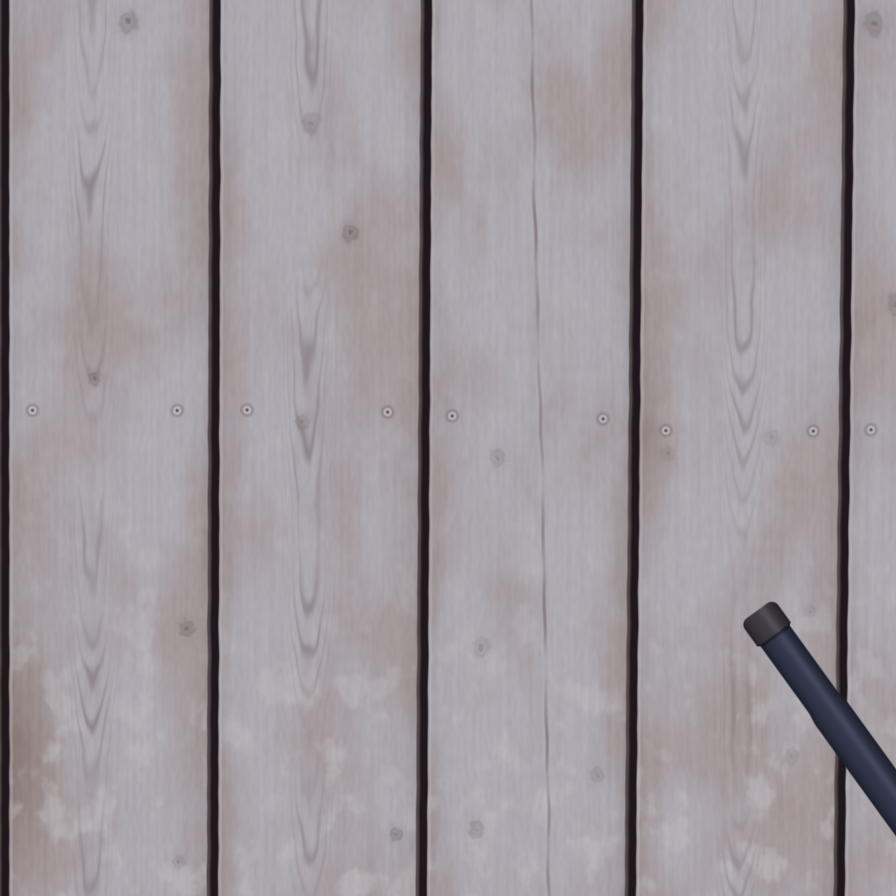
Reproduce this texture procedurally as a three.js fragment shader.

```glsl
// Weathered vertical deck boards with dark gaps, screws, knots and a dark rod at the lower right.
varying vec2 vUv;

const float FIRST_GAP = 0.004;
const float PITCH_BOTTOM = 0.2331;
const float PITCH_TOP = 0.2359;
const float GAP_HALF = 0.0062;
const float SOFT = 0.0013;
const float SCREW_Y = 0.541;
const float SCREW_RADIUS = 0.0055;
const int KNOTS = 4;
const vec2 ROD_START = vec2(0.853, 0.307);
const vec2 ROD_DIR = vec2(0.587, -0.810);
const float ROD_RADIUS = 0.0200;

const vec3 GREY_WOOD = vec3(0.675, 0.662, 0.690);
const vec3 TAN_WOOD = vec3(0.640, 0.598, 0.605);
const vec3 BROWN_STAIN = vec3(0.530, 0.465, 0.440);
const vec3 PALE_SCUFF = vec3(0.735, 0.720, 0.735);
const vec3 GRAIN_DARK = vec3(0.475, 0.435, 0.450);
const vec3 GAP_WALL = vec3(0.320, 0.280, 0.285);
const vec3 GAP_DARK = vec3(0.120, 0.090, 0.110);
const vec3 ROD_BLUE = vec3(0.195, 0.215, 0.295);
const vec3 ROD_CAP = vec3(0.250, 0.235, 0.265);

float hash(vec2 p) {
  vec3 q = fract(p.xyx * 0.1031);
  q += dot(q, q.yzx + 33.33);
  return fract((q.x + q.y) * q.z);
}

float slope(vec2 cell, vec2 offset) {
  float a = 6.2832 * hash(cell);
  return dot(vec2(cos(a), sin(a)), offset);
}

float gnoise(vec2 p) {
  vec2 i = floor(p), f = fract(p), e = vec2(1.0, 0.0);
  vec2 w = f * f * f * (f * (f * 6.0 - 15.0) + 10.0);
  return mix(mix(slope(i, f), slope(i + e, f - e), w.x),
             mix(slope(i + e.yx, f - e.yx), slope(i + 1.0, f - 1.0), w.x), w.y);
}

float fbm(vec2 p) {
  float sum = 0.0, amp = 1.0;
  for (int i = 0; i < 4; i++) {
    sum += amp * gnoise(p);
    p = p * 2.03 + 11.7;
    amp *= 0.5;
  }
  return sum;
}

void main() {
  vec2 p = vUv;
  float pitch = mix(PITCH_BOTTOM, PITCH_TOP, p.y);
  float s = (p.x - FIRST_GAP) / pitch;
  float id = floor(s), u = s - id;
  float seed = id * 17.3 + 40.0;
  float left = FIRST_GAP + id * pitch;

  // Board tone: grey middle, tan edges, stains and pale scuffs
  float blotch = fbm(vec2(p.x * 8.0 + seed, p.y * 4.0 + 20.0));
  float edge = pow(abs(2.0 * u - 1.0), 3.0);
  float warmth = blotch * 0.9 + edge * 0.45 + (0.5 - p.y) * 0.2 + (hash(vec2(seed, 3.0)) - 0.5) * 0.25;
  vec3 color = mix(GREY_WOOD, TAN_WOOD, smoothstep(-0.15, 0.6, warmth));
  vec2 corner = (p - vec2(0.015, 0.15)) / vec2(0.045, 0.12);
  float stain = exp(-dot(corner, corner)) * 0.65 + smoothstep(0.55, 1.2, warmth) * 0.5;
  color = mix(color, BROWN_STAIN, stain);
  float scuff = smoothstep(0.05, 0.5, fbm(p * vec2(22.0, 18.0) + seed));
  color = mix(color, PALE_SCUFF, scuff * mix(0.6, 0.15, smoothstep(0.1, 0.5, p.y)));

  // Fine fibres
  color += 0.022 * gnoise(vec2(p.x * 170.0, p.y * 5.0 + seed));
  color += 0.020 * gnoise(vec2(p.x * 230.0, p.y * 70.0));

  // Nested arches near the board centre; the third board has a crack instead
  float cracked = 1.0 - step(0.5, abs(id - 2.0));
  float wander = 0.05 * gnoise(vec2(p.y * 3.0, seed));
  float c = u - 0.42 - 0.03 * id - wander;
  float phase = 13.0 * p.y + 3.0 * gnoise(vec2(p.y * 4.0, seed + 5.0)) - 230.0 * c * c;
  phase += 0.35 * gnoise(vec2(u * 20.0, p.y * 22.0 + seed));
  float arches = pow(0.5 + 0.5 * cos(6.2832 * phase), 3.0) * exp(-c * c / 0.005);
  arches *= smoothstep(-0.4, 0.4, gnoise(vec2(p.y * 7.0, seed + 9.0)));
  color = mix(color, GRAIN_DARK, arches * mix(0.60, 0.05, cracked));
  float crackX = 0.61 - 0.11 * p.y + 0.3 * wander + 0.014 * gnoise(vec2(p.y * 16.0, 7.0));
  float crack = 1.0 - smoothstep(0.0005, 0.0030, abs(u - crackX) * pitch);
  crack *= cracked * smoothstep(-0.5, 0.4, gnoise(vec2(p.y * 14.0, 2.0)));
  color = mix(color, GRAIN_DARK, crack * 0.7);

  // Scattered knots
  for (int i = 0; i < KNOTS; i++) {
    vec2 key = vec2(seed, float(i) * 7.1 + 1.0);
    vec2 at = vec2(left + pitch * mix(0.12, 0.88, hash(key)), hash(key + 3.7));
    float size = mix(0.005, 0.011, hash(key + 8.3));
    vec2 q = (p - at) / size;
    float r = length(q * vec2(1.0, 0.85)) + 0.5 * gnoise(q * 1.3 + key);
    float knot = exp(-r * r) * (0.75 + 0.25 * cos(r * 7.0));
    color = mix(color, GRAIN_DARK * 0.85, knot * mix(0.3, 0.75, hash(key + 5.1)));
  }

  // A pair of screws on each board
  for (int i = 0; i < 2; i++) {
    vec2 jitter = vec2(hash(vec2(seed, float(i))), hash(vec2(float(i), seed))) - 0.5;
    vec2 at = vec2(left + pitch * (mix(0.15, 0.83, float(i)) + 0.05 * jitter.x),
                   SCREW_Y - 0.022 * smoothstep(1.5, 3.0, id) + 0.006 * jitter.y);
    float r = length(p - at) / SCREW_RADIUS;
    color = mix(color, GRAIN_DARK, 0.45 * exp(-pow((r - 1.1) * 3.0, 2.0)));
    color = mix(color, PALE_SCUFF, 0.75 * (1.0 - smoothstep(0.6, 1.0, r)));
    color = mix(color, GAP_WALL, 0.8 * (1.0 - smoothstep(0.15, 0.5, r)));
  }

  // Gaps: shaded side wall on the left, worn light lip on the right
  float d = (u - step(0.5, u)) * pitch + 0.0012 * gnoise(vec2(p.y * 28.0, floor(s + 0.5) * 5.0));
  color *= 1.0 - 0.12 * exp(-abs(d) / 0.010);
  color = mix(color, PALE_SCUFF, 0.45 * exp(-pow((d - GAP_HALF - 0.0025) / 0.0016, 2.0)));
  vec3 gap = mix(GAP_WALL, GAP_DARK, smoothstep(-0.0045, -0.0005, d));
  color = mix(color, gap, 1.0 - smoothstep(-SOFT, SOFT, abs(d) - GAP_HALF));

  // Dark rod with a wider rounded cap
  vec2 v = p - ROD_START;
  float along = dot(v, ROD_DIR), side = dot(v, vec2(-ROD_DIR.y, ROD_DIR.x));
  float cap = 1.0 - smoothstep(0.018, 0.021, along);
  float radius = ROD_RADIUS + 0.003 * cap + 0.002 * smoothstep(0.11, 0.13, along);
  vec2 box = max(vec2(abs(side) - radius, -along - 0.014) + 0.009, 0.0);
  float rod = length(box) - 0.009;
  vec3 rodColor = mix(ROD_BLUE, ROD_CAP, cap) * (1.0 - 0.45 * pow(side / radius, 2.0));
  rodColor += 0.07 * exp(-pow((side - 0.006) / 0.005, 2.0));
  rodColor *= 1.0 - 0.4 * exp(-pow((along - 0.021) / 0.002, 2.0));
  color = mix(color, rodColor, 1.0 - smoothstep(-SOFT, SOFT, rod));

  gl_FragColor = vec4(color, 1.0);
}
```
